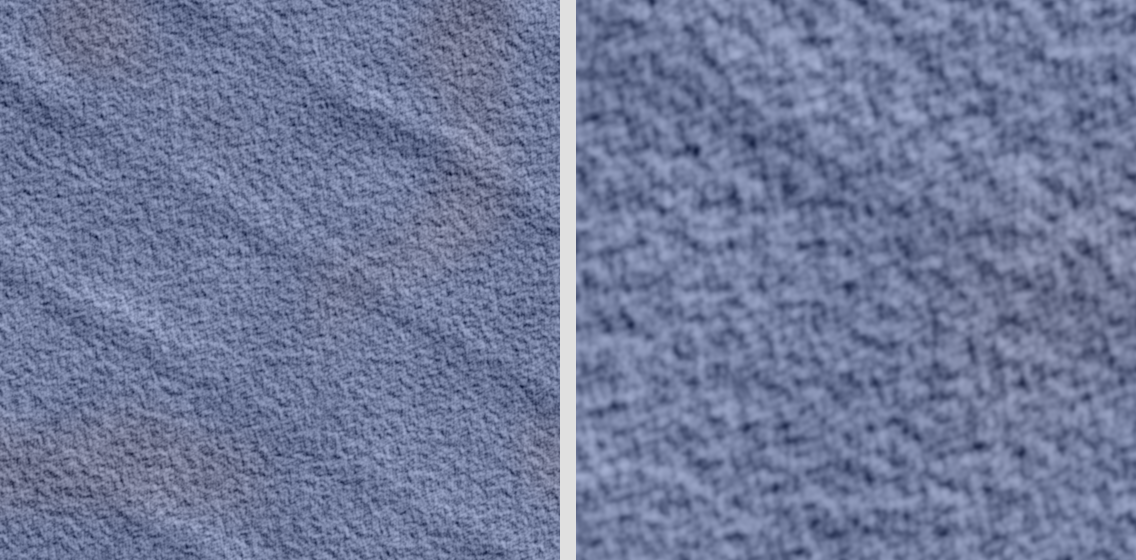
Left: the whole. Right: its middle third, enlarged.
This texture is drawn by a Shadertoy shader. Its source:

```glsl
// Blue-grey fleece cloth: fine matted pile crossed by soft diagonal folds.

const vec3  CLOTH_COLOR   = vec3(0.432, 0.475, 0.605);
const vec3  WARM_SHIFT    = vec3(0.022, -0.004, -0.030);
const float PILE_SCALE    = 56.0;    // tufts across the canvas
const float PILE_CONTRAST = 0.355;
const float PILE_SKEW     = 0.45;    // deepens the gaps between tufts
const vec2  LIGHT_STEP    = vec2(0.0030, 0.0052);
const float LIGHT_RELIEF  = 0.6;
const vec2  FOLD_NORMAL   = vec2(0.515, 0.857);
const float FOLD_SPACING  = 0.28;
const float FOLD_OFFSET   = 0.225;
const float FOLD_WIDTH    = 0.026;
const float FOLD_CONTRAST = 0.075;
const float MOTTLE        = 0.055;

const mat2 TURN = mat2(0.80, 0.60, -0.60, 0.80);

// Unit gradient for a lattice cell
vec2 cellGradient(vec2 cell) {
    vec3 h = fract(cell.xyx * vec3(0.1031, 0.1030, 0.0973));
    h += dot(h, h.yzx + 33.33);
    float angle = 6.2832 * fract((h.x + h.y) * h.z);
    return vec2(cos(angle), sin(angle));
}

float gradientNoise(vec2 p) {
    vec2 cell = floor(p);
    vec2 f = p - cell;
    vec2 w = f * f * f * (f * (f * 6.0 - 15.0) + 10.0);
    vec2 e = vec2(1.0, 0.0);
    float a = dot(cellGradient(cell), f);
    float b = dot(cellGradient(cell + e.xy), f - e.xy);
    float c = dot(cellGradient(cell + e.yx), f - e.yx);
    float d = dot(cellGradient(cell + e.xx), f - e.xx);
    return mix(mix(a, b, w.x), mix(c, d, w.x), w.y);
}

// Height of the matted pile: three turned octaves
float pileHeight(vec2 uv) {
    vec2 p = uv * PILE_SCALE + 40.0;
    float height = 0.0;
    float weight = 0.68;
    for (int i = 0; i < 3; i++) {
        height += weight * gradientNoise(p);
        p = TURN * p * 1.9 + 17.3;
        weight *= 0.75;
    }
    return height;
}

// Tufts lit from the upper right, with darker gaps
float pileShade(vec2 uv) {
    float lit = pileHeight(uv) - LIGHT_RELIEF * pileHeight(uv + LIGHT_STEP);
    return lit - PILE_SKEW * lit * lit;
}

float bump(float x) {
    return exp(-x * x);
}

// Bright crest with a shadow on its lower left side, fading along its length
float foldShade(vec2 uv) {
    float wobble = 0.030 * gradientNoise(uv * 4.0 + 9.0)
                 + 0.016 * gradientNoise(uv * 22.0 + 3.0);
    float across = dot(uv, FOLD_NORMAL) - FOLD_OFFSET + wobble;
    float d = (fract(across / FOLD_SPACING + 0.5) - 0.5) * FOLD_SPACING;
    float strength = clamp(0.65 + 1.3 * gradientNoise(uv * 3.2 + 21.0), 0.1, 1.1);
    float crest = bump(d / FOLD_WIDTH);
    float shadow = bump((d + 2.0 * FOLD_WIDTH) / FOLD_WIDTH);
    return strength * (crest - 0.9 * shadow);
}

void mainImage(out vec4 fragColor, in vec2 fragCoord) {
    vec2 uv = fragCoord / iResolution.y;

    // Broad uneven brightness
    float mottle = gradientNoise(uv * 3.5 + 5.0) + 0.8 * gradientNoise(uv * 11.0 + 13.0);

    float shade = PILE_CONTRAST * pileShade(uv)
                + FOLD_CONTRAST * foldShade(uv)
                + MOTTLE * mottle;

    // Faint warm patches
    float warmth = smoothstep(0.1, 0.5, gradientNoise(uv * 3.0 + 31.0));

    fragColor = vec4(clamp(CLOTH_COLOR + shade + warmth * WARM_SHIFT, 0.0, 1.0), 1.0);
}
```
